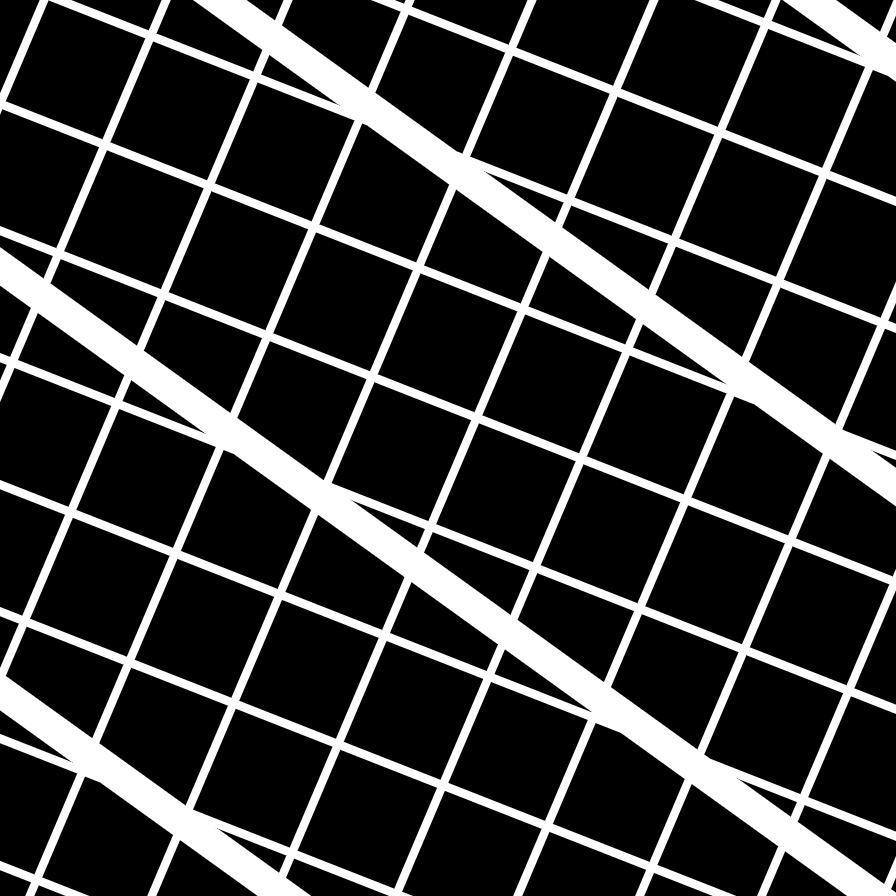
Reproduce this pattern procedurally as a Shadertoy shader.

```glsl
// Tilted white grid on black, crossed by broad diagonal bands

// Each line family: tilt below horizontal (degrees), spacing, offset, width.
// Lengths are fractions of the canvas height, offsets start at the top left.
#define SHALLOW_LINES vec4( 21.43, 0.1319, 0.3715, 0.0097)
#define STEEP_LINES   vec4(-67.00, 0.1253, 0.6719, 0.0094)
#define BROAD_BANDS   vec4( 35.77, 0.3846, 0.2412, 0.0350)
#define GROUND_COLOR  vec3(0.0)
#define LINE_COLOR    vec3(1.0)

// Coverage of evenly spaced parallel lines, smoothed over one pixel
float parallelLines(vec2 p, vec4 family, float pixel) {
    float tilt = radians(family.x);
    float across = dot(p, vec2(-sin(tilt), cos(tilt))) - family.z;
    float spacing = family.y;
    float dist = abs(fract(across / spacing + 0.5) - 0.5) * spacing;
    return clamp(0.5 + (0.5 * family.w - dist) / pixel, 0.0, 1.0);
}

void mainImage(out vec4 fragColor, in vec2 fragCoord) {
    float pixel = 1.0 / iResolution.y;

    // Canvas units, measured right and down from the top left corner
    vec2 p = vec2(fragCoord.x, iResolution.y - fragCoord.y) * pixel;

    // Fine grid, then the bands over it
    float grid = max(parallelLines(p, SHALLOW_LINES, pixel),
                     parallelLines(p, STEEP_LINES, pixel));
    float ink = max(grid, parallelLines(p, BROAD_BANDS, pixel));

    fragColor = vec4(mix(GROUND_COLOR, LINE_COLOR, ink), 1.0);
}
```
